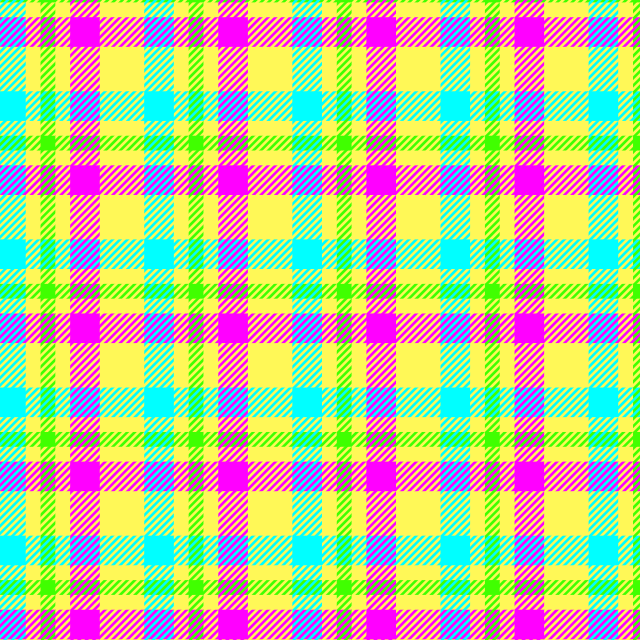
Give the GLSL for this pattern, as a WebGL 1 fragment shader.

```glsl
precision highp float;
// Neon plaid: one sett of magenta, cyan and green bands on yellow runs both
// across and down. A diagonal twill hatch decides, line by line, whether the
// upright (warp) or the level (weft) thread lies on top.

uniform vec2 u_resolution;

#define SETT_SIZE 0.23145           // one repeat, as a share of the canvas
#define SETT_ORIGIN vec2(0.1096, 0.0269) // first magenta edge, from top left
#define SETT_UNITS 10.0             // thread units in one repeat
#define TWILL_LINES 20.0            // diagonal lines in one repeat
#define TWILL_PHASE 0.0
#define WARP_SHARE 0.5              // part of each line showing the warp
#define YELLOW vec3(1.0, 0.973, 0.34)
#define MAGENTA vec3(1.0, 0.0, 1.0)
#define CYAN vec3(0.0, 1.0, 1.0)
#define GREEN vec3(0.25, 1.0, 0.0)

// Smooth coverage of a band that repeats with the given period
float band(float x, float start, float width, float period, float blur) {
  float offset = x - start - 0.5 * width;
  float dist = abs(mod(offset + 0.5 * period, period) - 0.5 * period);
  return clamp(0.5 + (0.5 * width - dist) / blur, 0.0, 1.0);
}

// Thread colour at a position measured in thread units
vec3 threadColor(float x, float blur) {
  vec3 color = YELLOW;
  color = mix(color, MAGENTA, band(x, 0.0, 2.0, SETT_UNITS, blur));
  color = mix(color, CYAN, band(x, 5.0, 2.0, SETT_UNITS, blur));
  color = mix(color, GREEN, band(x, 8.0, 1.0, SETT_UNITS, blur));
  return color;
}

void main() {
  float side = min(u_resolution.x, u_resolution.y);
  vec2 p = vec2(gl_FragCoord.x, u_resolution.y - gl_FragCoord.y) / side;
  vec2 sett = (p - SETT_ORIGIN) / SETT_SIZE;
  float pixel = 1.0 / (side * SETT_SIZE);

  // Yarn colours of the two thread directions
  vec3 warp = threadColor(sett.x * SETT_UNITS, pixel * SETT_UNITS);
  vec3 weft = threadColor(sett.y * SETT_UNITS, pixel * SETT_UNITS);

  // Diagonal twill rising to the right
  float line = (sett.x + sett.y) * TWILL_LINES;
  float blur = pixel * TWILL_LINES * 1.414;
  float warpOnTop = band(line, TWILL_PHASE, WARP_SHARE, 1.0, blur);

  gl_FragColor = vec4(mix(weft, warp, warpOnTop), 1.0);
}
```
